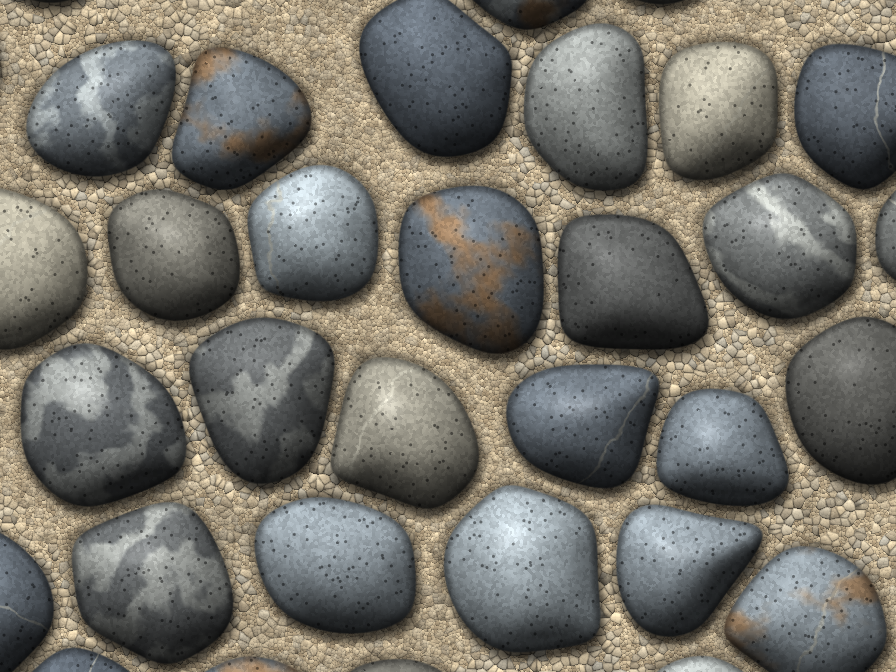
A Shadertoy shader for this texture:

```glsl
// River pebbles set in coarse sand, lit from above.
// Stones are soft-minimum blends of Voronoi borders and tilted ellipses;
// sand, pits and speckles are cellular noise, veins and stains layered sines.

const float STONES_PER_HEIGHT = 4.1;
const float ROUNDING = 17.0;
const float GAP = 0.035;
const vec3 LIGHT = vec3(-0.20, 0.64, 0.74);

const vec3 SAND_DARK = vec3(0.55, 0.48, 0.38);
const vec3 SAND_LIGHT = vec3(0.84, 0.77, 0.64);
const vec3 GRAVEL = vec3(0.66, 0.66, 0.63);
const vec3 SLATE = vec3(0.33, 0.35, 0.37);
const vec3 PALE_STONE = vec3(0.66, 0.68, 0.67);
const vec3 RUST = vec3(0.58, 0.40, 0.22);

struct Stone { float depth; vec2 id; vec2 local; };
struct Grain { float dist; float border; float tone; vec2 offset; };

vec2 hash2(vec2 p) {
    vec3 a = fract(p.xyx * vec3(0.1031, 0.1030, 0.0973));
    a += dot(a, a.yzx + 33.33);
    return fract((a.xx + a.yz) * a.zy);
}

mat2 rotation(float angle) {
    float c = cos(angle), s = sin(angle);
    return mat2(c, s, -s, c);
}

// Layered, rotated sines, roughly in -1..1
float waves(vec2 p) {
    float sum = 0.0, amp = 0.5;
    for (int i = 0; i < 5; i++) {
        sum += amp * sin(p.x + 1.3 * sin(p.y)) * cos(0.8 * p.y);
        p = rotation(1.1) * p * 1.8 + 2.7;
        amp *= 0.6;
    }
    return sum;
}

// Cellular noise: nearest grain and its border
Grain cellular(vec2 p) {
    Grain g = Grain(8.0, 0.0, 0.0, vec2(0.0));
    vec2 base = floor(p);
    float second = 8.0;
    for (int y = -1; y <= 1; y++)
    for (int x = -1; x <= 1; x++) {
        vec2 cell = base + vec2(x, y);
        vec2 offset = p - cell - hash2(cell);
        float d = length(offset);
        if (d < g.dist) {
            second = g.dist;
            g.dist = d;
            g.tone = hash2(cell + 71.0).x;
            g.offset = offset;
        } else second = min(second, d);
    }
    g.border = second - g.dist;
    return g;
}

vec2 stoneCenter(vec2 cell) {
    return cell + 0.5 + vec2(0.5 * mod(cell.y, 2.0), 0.0) + 0.5 * (hash2(cell) - 0.5);
}

// Depth inside the nearest stone; negative on the sand
Stone stoneAt(vec2 p) {
    p += 0.025 * vec2(sin(p.y * 6.0 + p.x), sin(p.x * 5.0 - p.y * 2.0));
    vec2 base = floor(p), id = base, near = vec2(9.0);
    for (int y = -2; y <= 2; y++)
    for (int x = -2; x <= 2; x++) {
        vec2 cell = base + vec2(x, y);
        vec2 to = stoneCenter(cell) - p;
        if (dot(to, to) < dot(near, near)) { near = to; id = cell; }
    }
    vec2 shape = hash2(id + 23.0);
    vec2 axes = vec2(0.56, 0.46) + vec2(0.16, 0.10) * shape;
    vec2 local = rotation(0.5 + 1.5 * (shape.y - 0.5)) * -near / axes;
    float sum = exp(-ROUNDING * 0.5 * axes.y * (1.0 - dot(local, local)));
    for (int y = -2; y <= 2; y++)
    for (int x = -2; x <= 2; x++) {
        vec2 cell = base + vec2(x, y);
        if (cell == id) continue;
        vec2 to = stoneCenter(cell) - p;
        sum += exp(-ROUNDING * dot(0.5 * (near + to), normalize(to - near)));
    }
    return Stone(-log(sum) / ROUNDING - GAP, id, local);
}

vec3 sandColor(vec2 p) {
    Grain coarse = cellular(p * 19.0);
    Grain fine = cellular(p * 46.0 + 5.0);
    float grit = smoothstep(-0.35, 0.35, waves(p * 2.3));
    vec3 color = mix(SAND_DARK, SAND_LIGHT, 0.25 + 0.75 * fine.tone);
    color *= 0.80 + 0.22 * smoothstep(0.0, 0.3, fine.border) + 0.25 * fine.offset.y;
    vec3 pebble = mix(mix(SAND_DARK, GRAVEL, coarse.tone), SAND_LIGHT, fract(coarse.tone * 7.0));
    pebble *= 0.62 + 0.45 * smoothstep(0.0, 0.3, coarse.border) + 0.5 * coarse.offset.y;
    color = mix(color, pebble, mix(0.30, 0.80, grit) * step(0.3, coarse.tone));
    return color * (1.0 + 0.14 * waves(p * 7.0));
}

// Mineral colour: tone, bands, vein, rust, speckles and pits
vec3 stoneColor(vec2 p, Stone s) {
    vec2 kind = hash2(s.id + 41.0), extra = hash2(s.id + 87.0);
    vec2 q = rotation(6.28 * extra.x) * s.local;
    float cloud = waves(q * 3.0 + 20.0 * kind);
    vec3 color = mix(SLATE, PALE_STONE, kind.x);
    color *= mix(vec3(1.06, 1.0, 0.91), vec3(0.97, 1.0, 1.04), smoothstep(0.1, 0.6, kind.y));
    color *= 1.0 + 0.13 * cloud;
    float bands = smoothstep(-0.3, 0.9, sin(q.y * 9.0 + 4.0 * cloud));
    color = mix(color, mix(SLATE, PALE_STONE, bands), 0.6 * step(0.84, extra.y));
    float vein = smoothstep(0.026, 0.004, abs(q.y - 0.2 + 0.16 * cloud));
    color = mix(color, vec3(0.72, 0.71, 0.65), 0.55 * vein * step(extra.y, 0.35));
    color = mix(color, RUST, 0.65 * smoothstep(-0.1, 0.6, cloud) * step(0.88, kind.y));
    Grain speck = cellular(p * 52.0), pit = cellular(p * 23.0 + 9.0);
    color *= 0.91 + 0.18 * speck.tone;
    return color * (1.0 - 0.45 * smoothstep(0.30, 0.12, pit.dist) * step(0.84, pit.tone));
}

vec3 shadeStone(vec3 albedo, vec2 slope, float depth, float gloss) {
    float rim = 1.0 - smoothstep(0.0, 0.36, depth);
    vec3 normal = normalize(vec3(-slope * (0.25 + 1.1 * rim), 0.85));
    float diffuse = max(dot(normal, LIGHT), 0.0);
    float shine = pow(max(dot(normal, normalize(LIGHT + vec3(0, 0, 1))), 0.0), 36.0);
    float contact = mix(0.6, 1.0, smoothstep(0.0, 0.05, depth));
    return albedo * (0.26 + diffuse) * contact + 0.16 * gloss * shine;
}

void mainImage(out vec4 fragColor, in vec2 fragCoord) {
    float pixel = STONES_PER_HEIGHT / iResolution.y;
    vec2 p = fragCoord * pixel + vec2(3.0, 7.0);
    Stone s = stoneAt(p);
    // Sand with thrown and contact shadows
    float shadow = smoothstep(-0.03, 0.05, stoneAt(p + 0.11 * LIGHT.xy).depth);
    float contact = smoothstep(-0.07, 0.0, s.depth);
    vec3 sand = sandColor(p) * (1.0 - 0.55 * shadow) * (1.0 - 0.30 * contact);
    // Domed stones
    float e = 0.01;
    vec2 slope = vec2(stoneAt(p + vec2(e, 0)).depth, stoneAt(p + vec2(0, e)).depth) - s.depth;
    vec3 stone = shadeStone(stoneColor(p, s), slope / e, s.depth, hash2(s.id + 5.0).x);
    float cover = smoothstep(-pixel, pixel, s.depth);
    fragColor = vec4(clamp(mix(sand, stone, cover), 0.0, 1.0), 1.0);
}
```
